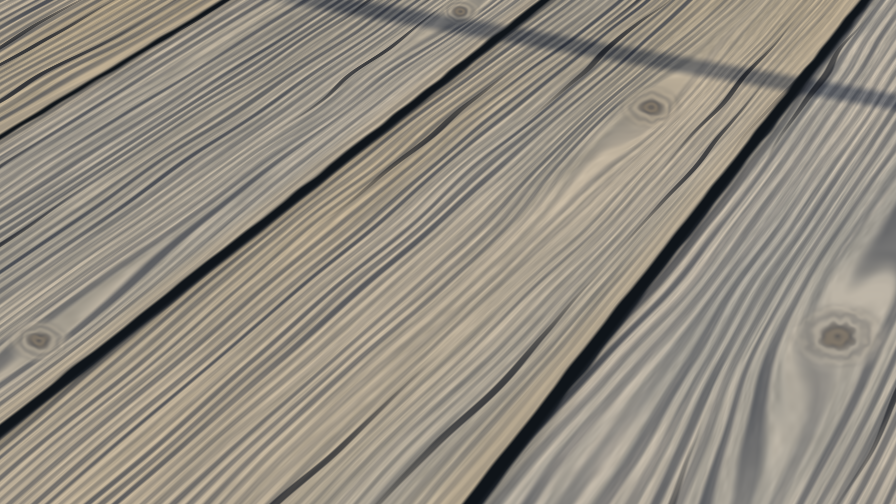
Write a Shadertoy shader that draws this texture.

```glsl
const vec3 PALE = vec3(0.75, 0.71, 0.65);
const vec3 GREY = vec3(0.63, 0.62, 0.59);
const vec3 TAN = vec3(0.74, 0.65, 0.50);
const vec3 GROOVE = vec3(0.23, 0.25, 0.29);
const vec3 KNOT = vec3(0.45, 0.41, 0.36);
const vec3 GAP = vec3(0.06, 0.08, 0.10);
const vec3 SHADOW_TINT = vec3(0.60, 0.64, 0.72);

// Position of the middle gap on the top edge, its lean, and the board width there
const float GAP_X = 1.083;
const float GAP_LEAN = 1.265;
const float BOARD_WIDTH = 0.634;
const float SPREAD_LEFT = 0.3875;
const float SPREAD_RIGHT = 0.485;
const float GAP_HALF = 0.019;

// One value per board, from left to right
const vec4 LINES = vec4(27.0, 33.0, 37.0, 25.0);
const vec4 RIGHT_STRENGTH = vec4(0.8, 0.9, 0.5, 1.0);
const vec4 WARMTH = vec4(0.55, 0.22, 0.38, 0.06);

// Knots: x, distance from the top edge, radius
const int KNOT_COUNT = 4;
const vec3 KNOTS[KNOT_COUNT] = vec3[KNOT_COUNT](
    vec3(1.662, 0.667, 0.058), vec3(1.292, 0.213, 0.038),
    vec3(0.077, 0.676, 0.037), vec3(0.914, 0.023, 0.024));

float hash(vec2 p) {
    p = fract(p * vec2(0.1031, 0.1130));
    p += dot(p, p.yx + 33.33);
    return fract((p.x + p.y) * p.x * 17.3);
}

float noise(vec2 p) {
    vec2 i = floor(p), f = fract(p);
    f = f * f * (3.0 - 2.0 * f);
    return mix(mix(hash(i), hash(i + vec2(1, 0)), f.x),
               mix(hash(i + vec2(0, 1)), hash(i + vec2(1, 1)), f.x), f.y);
}

// Perspective deck: x counts boards, y runs along them
vec2 boardCoords(vec2 p) {
    float x = p.x - GAP_X + GAP_LEAN * p.y;
    float width = BOARD_WIDTH + p.y * (x > 0.0 ? SPREAD_RIGHT : SPREAD_LEFT);
    return vec2(x, 1.6 * p.y) / width;
}

// Thin tapering splits scattered in cells along the grain
float cracks(float across, float along, vec2 seed) {
    float column = floor(across * 11.0);
    float y = along * 1.7 + hash(vec2(column, 3.0) + seed) * 5.0;
    vec2 cell = vec2(column, floor(y)) + seed;
    float wobble = 0.25 * (noise(vec2(column * 7.0, along * 9.0) + seed) - 0.5);
    float d = abs(fract(across * 11.0) - 0.5 + wobble);
    float taper = sin(3.14159 * fract(y));
    float width = 0.07 * taper * taper;
    return step(0.72, hash(cell)) * taper * (1.0 - smoothstep(width, width + 0.07, d));
}

void mainImage(out vec4 fragColor, in vec2 fragCoord) {
    vec2 p = vec2(fragCoord.x, iResolution.y - fragCoord.y) / iResolution.y;
    vec2 uv = boardCoords(p);
    float board = floor(uv.x), f = uv.x - board, v = uv.y;
    int index = clamp(int(board) + 2, 0, 3);
    vec2 seed = vec2(board * 17.0 + 60.0, board * 9.0 + 40.0);

    // Wavy grain, pushed aside around knots
    float across = f + 0.14 * (noise(vec2(f * 2.5, v * 1.3) + seed) - 0.5)
                     + 0.018 * (noise(vec2(f * 9.0, v * 6.0) + seed) - 0.5);
    float knotDist = 9.0;
    for (int i = 0; i < KNOT_COUNT; i++) {
        vec3 k = KNOTS[i];
        vec2 center = boardCoords(k.xy);
        if (floor(center.x) != board) continue;
        vec2 d = (uv - center) / k.z;
        across -= d.x * k.z * exp(-0.15 * (d.x * d.x + 0.12 * d.y * d.y));
        knotDist = min(knotDist, length((p - k.xy) * vec2(1.0, 1.45)) / k.z);
    }

    // Weathered wood with fine fibres
    float patches = noise(vec2(f * 4.0, v * 2.0) + seed);
    float fibre = noise(vec2(across * 130.0, v * 9.0) + seed);
    float grit = noise(vec2(across * 260.0, v * 50.0) + seed);
    vec3 color = mix(GREY, PALE, smoothstep(0.15, 0.85, 0.6 * patches + 0.4 * fibre));
    float warm = WARMTH[index] * (0.5 + noise(vec2(f * 6.0, v * 1.5) + seed + 31.0));
    color = mix(color, TAN, clamp(warm, 0.0, 1.0));
    color *= 0.91 + 0.12 * fibre + 0.07 * grit;

    // Grooves between growth rings
    float phase = across * LINES[index];
    float ring = floor(phase);
    float width = 0.10 + 0.16 * noise(vec2(ring * 3.7, v * 2.5) + seed);
    float soft = 0.16 + min(0.5 * fwidth(phase), 0.25);
    float groove = 1.0 - smoothstep(width - 0.08, width + soft, abs(fract(phase) - 0.5));
    float strength = mix(0.3, 0.88, hash(vec2(ring, 5.0) + seed));
    strength *= 0.55 + 0.65 * noise(vec2(ring * 2.3, v * 4.0) + seed + 11.0);
    strength *= mix(1.0, RIGHT_STRENGTH[index], smoothstep(0.45, 0.68, f));
    groove *= strength * smoothstep(0.9, 2.0, knotDist);
    color = mix(color, GROOVE, clamp(groove, 0.0, 0.85));
    color = mix(color, GROOVE * 0.6, 0.8 * cracks(across, v, seed) * smoothstep(1.2, 2.2, knotDist));

    // Knot core and its rings
    float rough = noise(p * 75.0);
    float rings = 0.5 + 0.5 * sin(knotDist * 12.0 + 3.0 * rough);
    float core = 1.0 - smoothstep(0.45, 0.85, knotDist + 0.2 * rough);
    float halo = 1.0 - smoothstep(0.9, 1.9, knotDist);
    color = mix(color, KNOT, 0.65 * core + 0.15 * halo);
    color = mix(color, GROOVE, rings * (0.22 * halo + 0.35 * core * rough));

    // Sunlit right edges and worn left edges
    color = mix(color, mix(PALE, TAN, 0.45), 0.55 * smoothstep(0.91, 0.965, f));
    color *= 0.82 + 0.18 * smoothstep(0.015, 0.06, f);

    // Soft cast shadow across the boards
    float shadowDist = abs(p.y - 0.07 - 0.175 * (p.x - 1.02));
    float shadow = (1.0 - smoothstep(0.006, 0.026, shadowDist)) * smoothstep(0.4, 0.7, p.x);
    color *= mix(vec3(1.0), SHADOW_TINT, shadow);

    // Dark gaps, narrower at the far left
    float halfGap = GAP_HALF * (uv.x < -0.5 ? 0.65 : 1.0);
    halfGap += 0.006 * (noise(vec2(v * 22.0, board)) - 0.5);
    float edge = fwidth(uv.x) + 0.002;
    float gap = 1.0 - smoothstep(halfGap - edge, halfGap + edge, min(f, 1.0 - f));
    vec3 gapColor = mix(GAP, GROOVE, 0.35 * smoothstep(0.006, 0.02, f) * step(f, 0.5));
    color = mix(color, gapColor, gap);

    fragColor = vec4(color, 1.0);
}
```
